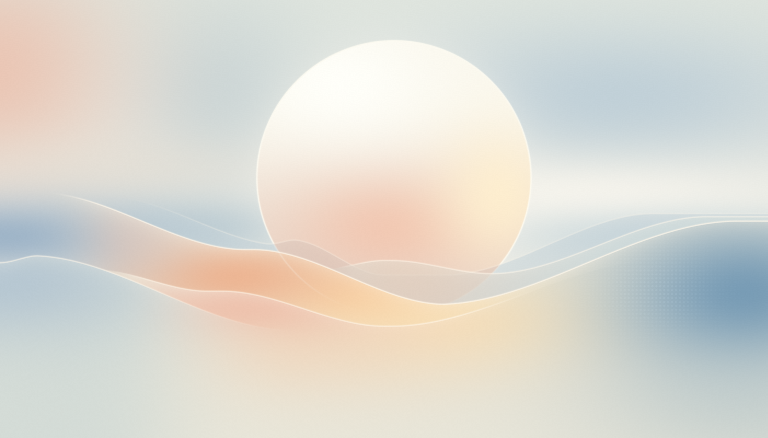
Write a Shadertoy shader that draws this background.

```glsl
#define DISC_CENTER vec2(0.513, 0.594)
#define DISC_RADIUS 0.313
#define LINE_WIDTH 0.0021
#define RIM_GLOW 0.018
#define DOT_PITCH 0.009
#define DOT_STRENGTH 0.025
#define GRAIN 0.008
#define CREAM vec3(0.91, 0.90, 0.85)
#define MIST vec3(0.97, 0.96, 0.93)
#define DEEP_BLUE vec3(0.44, 0.59, 0.70)

float hash(vec2 p) {
    return fract(sin(dot(p, vec2(127.1, 311.7))) * 43758.5);
}

float blob(vec2 uv, vec2 center, vec2 size) {
    vec2 d = (uv - center) / size;
    return exp(-dot(d, d));
}

// Lay a soft elliptical patch of paint over a colour
vec3 tint(vec3 col, vec3 paint, float amount, vec2 uv, vec2 center, vec2 size) {
    return mix(col, paint, amount * blob(uv, center, size));
}

// Fill below a ridge, then light its crest
vec3 hill(vec3 col, vec3 fill, float depth, float opacity, float crest) {
    float px = 1.0 / iResolution.y;
    col = mix(col, fill, opacity * smoothstep(-px, px, depth));
    float line = exp(-pow(depth / max(LINE_WIDTH, 0.6 * px), 2.0));
    float glow = 0.22 * exp(-abs(depth) / RIM_GLOW) * step(0.0, depth);
    return mix(col, vec3(1.0, 0.97, 0.92), crest * max(0.75 * line, glow));
}

vec3 skyColor(vec2 uv) {
    vec3 c = mix(vec3(0.92, 0.92, 0.89), vec3(0.88, 0.90, 0.87), smoothstep(0.55, 1.0, uv.y));
    c = tint(c, vec3(0.73, 0.80, 0.84), 0.85, uv, vec2(0.80, 0.78), vec2(0.30, 0.17));
    c = tint(c, vec3(0.77, 0.82, 0.83), 0.75, uv, vec2(0.29, 0.78), vec2(0.12, 0.22));
    c = tint(c, vec3(0.92, 0.77, 0.70), 0.95, uv, vec2(-0.02, 0.84), vec2(0.17, 0.25));
    c = tint(c, vec3(0.89, 0.87, 0.83), 0.60, uv, vec2(0.16, 0.61), vec2(0.20, 0.08));
    c = tint(c, MIST, 0.90, uv, vec2(0.76, 0.55), vec2(0.28, 0.08));
    c = tint(c, vec3(0.72, 0.79, 0.82), 0.75, uv, vec2(0.28, 0.48), vec2(0.18, 0.07));
    c = tint(c, vec3(0.76, 0.83, 0.86), 0.75, uv, vec2(0.92, 0.46), vec2(0.28, 0.06));
    return tint(c, vec3(0.61, 0.70, 0.78), 0.95, uv, vec2(0.0, 0.46), vec2(0.20, 0.085));
}

vec3 discColor(vec2 uv) {
    vec3 c = mix(vec3(0.91, 0.84, 0.79), vec3(0.98, 0.97, 0.93), smoothstep(0.35, 0.80, uv.y));
    c = tint(c, vec3(0.95, 0.77, 0.68), 0.85, uv, vec2(0.51, 0.48), vec2(0.13, 0.12));
    c = tint(c, vec3(1.0, 0.94, 0.81), 0.85, uv, vec2(0.65, 0.55), vec2(0.08, 0.15));
    return tint(c, vec3(1.0, 1.0, 0.98), 0.90, uv, vec2(0.44, 0.81), vec2(0.12, 0.13));
}

// Sunlit valley on the left, blue slope on the right
vec3 groundColor(vec2 uv) {
    vec3 c = CREAM;
    c = tint(c, vec3(0.97, 0.88, 0.72), 0.90, uv, vec2(0.58, 0.27), vec2(0.20, 0.12));
    c = tint(c, DEEP_BLUE, 0.98, uv, vec2(0.97, 0.32), vec2(0.17, 0.18));
    return tint(c, vec3(0.72, 0.78, 0.79), 0.55, uv, vec2(0.98, 0.08), vec2(0.22, 0.18));
}

void mainImage(out vec4 fragColor, in vec2 fragCoord) {
    vec2 uv = fragCoord / iResolution.xy;
    float aspect = iResolution.x / iResolution.y;
    float px = 1.0 / iResolution.y;
    float x = uv.x;

    // Sky and disc
    vec3 col = skyColor(uv);
    float edge = length((uv - DISC_CENTER) * vec2(aspect, 1.0)) - DISC_RADIUS;
    float inside = smoothstep(px, -px, edge);
    col = mix(col, MIST, 0.25 * exp(-max(edge, 0.0) / 0.05));
    col = mix(col, discColor(uv), inside);
    float rim = exp(-pow(edge / max(LINE_WIDTH, 0.6 * px), 2.0));
    col = mix(col, vec3(1.0, 0.99, 0.95), 0.75 * rim);

    // Ridge heights, from far to near
    float far = 0.55 - 0.11 * smoothstep(0.14, 0.37, x) + 0.012 * smoothstep(0.345, 0.385, x)
        - 0.08 * smoothstep(0.38, 0.50, x) + 0.14 * smoothstep(0.58, 0.85, x);
    float middle = 0.385 + 0.02 * smoothstep(0.42, 0.50, x)
        - 0.03 * smoothstep(0.51, 0.64, x) + 0.13 * smoothstep(0.64, 0.92, x);
    float dune = 0.56 - 0.13 * smoothstep(0.05, 0.32, x)
        - 0.125 * smoothstep(0.33, 0.58, x) + 0.19 * smoothstep(0.57, 0.96, x);
    float valley = 0.385 - 0.05 * smoothstep(0.12, 0.27, x)
        - 0.08 * smoothstep(0.29, 0.50, x) + 0.15 * smoothstep(0.51, 0.86, x);
    float front = 0.40 + 0.016 * smoothstep(0.0, 0.05, x) - 0.17 * smoothstep(0.04, 0.38, x);

    // Translucent distant hills
    vec3 haze = mix(vec3(0.75, 0.81, 0.84), vec3(0.83, 0.75, 0.71), inside);
    col = hill(col, haze, far - uv.y, 0.5 * smoothstep(0.12, 0.28, x), 0.4 * smoothstep(0.15, 0.3, x));
    vec3 veil = mix(vec3(0.80, 0.85, 0.85), vec3(0.88, 0.82, 0.76), blob(uv, vec2(0.53, 0.36), vec2(0.16, 0.2)));
    col = hill(col, veil, middle - uv.y, 0.7 * smoothstep(0.40, 0.48, x), 0.75 * smoothstep(0.43, 0.48, x));

    // Glowing dune
    vec3 ground = groundColor(uv);
    vec3 warm = tint(ground, vec3(0.98, 0.84, 0.66), 0.90, uv, vec2(0.47, 0.33), vec2(0.12, 0.09));
    warm = tint(warm, vec3(0.93, 0.70, 0.56), 0.95, uv, vec2(0.30, 0.37), vec2(0.15, 0.09));
    warm = tint(warm, vec3(0.86, 0.77, 0.73), 0.75, uv, vec2(0.15, 0.45), vec2(0.10, 0.10));
    warm = tint(warm, vec3(0.63, 0.71, 0.78), 0.95, uv, vec2(0.0, 0.44), vec2(0.13, 0.12));
    col = hill(col, warm, dune - uv.y, smoothstep(0.03, 0.17, x), smoothstep(0.06, 0.14, x));

    // Valley fold and pale foreground
    vec3 fold = tint(ground, vec3(0.93, 0.72, 0.64), 0.90, uv, vec2(0.33, 0.29), vec2(0.18, 0.085));
    fold = tint(fold, vec3(0.94, 0.84, 0.74), 0.55, uv, vec2(0.38, 0.19), vec2(0.23, 0.11));
    float foldLine = smoothstep(0.13, 0.20, x) * smoothstep(0.72, 0.58, x);
    col = hill(col, fold, valley - uv.y, smoothstep(0.10, 0.18, x), 0.8 * foldLine);
    vec3 pale = mix(vec3(0.83, 0.86, 0.84), CREAM, smoothstep(0.08, 0.40, x));
    pale = tint(pale, vec3(0.70, 0.77, 0.82), 0.90, uv, vec2(0.0, 0.36), vec2(0.20, 0.13));
    float frontFade = smoothstep(0.40, 0.14, x);
    col = hill(col, pale, front - uv.y, frontFade, 0.8 * frontFade);

    // Ghost rim, dotted slope and fine grain
    col = mix(col, MIST, 0.25 * rim * smoothstep(0.28, 0.40, uv.y) * step(uv.y, dune));
    vec2 cell = fract(uv * vec2(aspect, 1.0) / DOT_PITCH) - 0.5;
    float dots = smoothstep(0.4, 0.15, length(cell)) * blob(uv, vec2(0.86, 0.34), vec2(0.07, 0.09));
    col += DOT_STRENGTH * dots * step(uv.y, dune);
    col += GRAIN * (hash(floor(uv * vec2(aspect, 1.0) * 400.0)) - 0.5);
    fragColor = vec4(clamp(col, 0.0, 1.0), 1.0);
}
```
